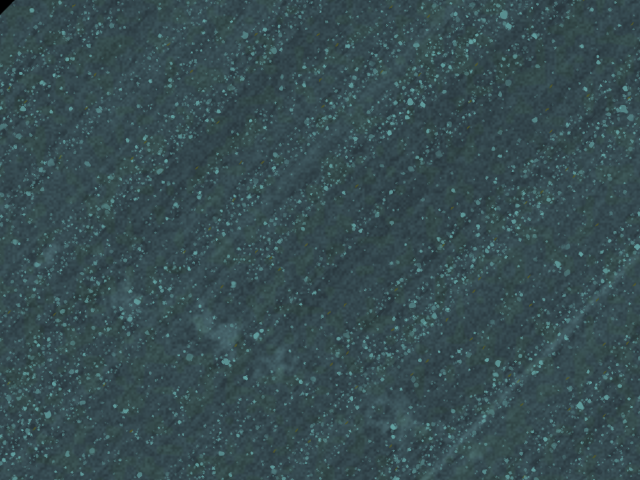
Give the GLSL for this texture, as a Shadertoy shader.

```glsl
// Dusty slate-teal surface, scored by diagonal streaks.
// Stretched value noise makes the streaks; jittered cell grids scatter
// pale grains whose density follows the streaks, plus olive flecks.
#define STREAK_ANGLE 0.81
#define DARK_SLATE vec3(0.168, 0.226, 0.252)
#define PALE_SLATE vec3(0.264, 0.370, 0.396)
#define GRAIN_TEAL vec3(0.395, 0.650, 0.650)
#define FLECK_OLIVE vec3(0.350, 0.360, 0.140)
#define STREAK_CONTRAST 0.90
#define MOTTLE_CONTRAST 0.30
#define GRAIN_SOFTNESS 0.0021

float hash(vec2 cell, float seed) {
    uvec3 q = uvec3(ivec3(vec3(floor(cell), seed)) + 4096);
    uint h = q.x * 1597334677u ^ q.y * 3812015801u ^ q.z * 2798796415u;
    h = (h ^ (h >> 15)) * 2246822519u;
    h = (h ^ (h >> 13)) * 3266489917u;
    return float((h ^ (h >> 16)) >> 8) / 16777216.0;
}

float noise(vec2 p, float seed) {
    vec2 i = floor(p), f = fract(p);
    f = f * f * (3.0 - 2.0 * f);
    vec2 e = vec2(1.0, 0.0);
    return mix(mix(hash(i, seed), hash(i + e.xy, seed), f.x),
               mix(hash(i + e.yx, seed), hash(i + e.xx, seed), f.x), f.y);
}

// x runs along the streaks, y across them
vec2 toStreak(vec2 p) {
    float c = cos(STREAK_ANGLE), s = sin(STREAK_ANGLE);
    return vec2(c * p.x + s * p.y, c * p.y - s * p.x);
}

float ridge(float across, float centre, float width) {
    float d = (across - centre) / width;
    return exp(-d * d);
}

// Signed streak strength; every octave stays long and continuous
float streaks(vec2 s) {
    float sum = 0.0, weight = 0.13, across = 13.0, along = 0.8;
    for (int i = 0; i < 4; i++) {
        sum += weight * (noise(s * vec2(along, across), 10.0 + float(i)) - 0.5);
        across *= 1.9;
        along *= 1.35;
        weight *= 1.25;
    }
    return sum;
}

// Chance factor for grains: long crowded rows beside bare ones
float grainDensity(vec2 p) {
    vec2 s = toStreak(p);
    float rows = 0.5 * noise(s * vec2(1.1, 24.0), 30.0) + 0.5 * noise(s * vec2(2.2, 52.0), 31.0);
    float bare = ridge(s.y, 0.16, 0.035) + ridge(s.y, -0.23, 0.035) + ridge(s.y, -0.73, 0.05);
    return (0.22 + 1.75 * smoothstep(0.35, 0.68, rows)) * (1.0 - 0.45 * min(bare, 1.0));
}

// Strongest grain coverage from one grid of jittered, lumpy dots
float grains(vec2 p, float size, float chance, vec2 radii, float seed) {
    vec2 home = floor(p / size);
    float cover = 0.0;
    for (int j = -1; j <= 1; j++)
    for (int i = -1; i <= 1; i++) {
        vec2 cell = home + vec2(i, j);
        vec2 centre = (cell + vec2(hash(cell, seed), hash(cell, seed + 1.0))) * size;
        if (hash(cell, seed + 2.0) > chance * grainDensity(centre)) continue;
        float pick = hash(cell, seed + 3.0);
        float radius = mix(radii.x, radii.y, pick * pick);
        float lump = 0.9 * radius * (noise(p / radius, seed + 4.0) - 0.5);
        float edge = length(p - centre) + lump - radius;
        float body = 1.0 - smoothstep(-GRAIN_SOFTNESS, GRAIN_SOFTNESS, edge);
        cover = max(cover, body * mix(0.3, 1.0, hash(cell, seed + 5.0)));
    }
    return cover;
}

// Small slivers lying along the streaks
float flecks(vec2 s) {
    vec2 cell = floor(s / 0.035);
    vec2 centre = (cell + 0.25 + 0.5 * vec2(hash(cell, 50.0), hash(cell, 51.0))) * 0.035;
    vec2 d = (s - centre) * vec2(0.4, 1.0);
    d.y += 0.002 * (noise(s * 250.0, 52.0) - 0.5);
    return step(hash(cell, 53.0), 0.09) * (1.0 - smoothstep(0.0006, 0.0028, length(d)));
}

void mainImage(out vec4 fragColor, in vec2 fragCoord) {
    vec2 p = fragCoord / iResolution.y;
    vec2 s = toStreak(p);
    s.y += 0.004 * (noise(s * 3.0, 1.0) - 0.5);

    // Streaked ground with two long, broken ridges
    float tone = 0.41 + STREAK_CONTRAST * streaks(s);
    tone += 0.60 * ridge(s.y, -0.64, 0.008) * (0.4 + noise(s * vec2(18.0, 110.0), 2.0));
    tone += 0.20 * ridge(s.y, 0.0, 0.014) - 0.10 * ridge(s.y, -0.23, 0.05);

    // Fine even mottling
    float mottle = 0.5 * noise(p * 100.0, 3.0) + 1.5 * noise(p * 210.0, 4.0)
                 + 0.8 * noise(s * vec2(70.0, 190.0), 9.0);
    tone += MOTTLE_CONTRAST * (mottle - 1.4);

    // Small pale smudges along a falling line, dark pits in crowded rows
    float smudge = 0.6 * noise(p * 19.0, 5.0) + 0.4 * noise(p * 60.0, 6.0);
    tone += 0.7 * smoothstep(0.55, 0.85, smudge) * ridge(p.y, 0.52 - 0.48 * p.x, 0.06);
    float pits = smoothstep(0.62, 0.9, noise(s * vec2(55.0, 105.0), 7.0));
    tone -= 0.26 * pits * min(grainDensity(p), 1.0);

    vec3 color = mix(DARK_SLATE, PALE_SLATE, clamp(tone, -0.05, 1.5));
    color += vec3(0.004, 0.014, -0.010) * smoothstep(0.5, 0.8, noise(p * 48.0, 8.0));

    // Grains from faint dust to rare large lumps
    float dust = 0.65 * grains(p, 0.0085, 0.27, vec2(0.0013, 0.0023), 100.0);
    float small = 0.95 * grains(p, 0.0135, 0.30, vec2(0.0019, 0.0040), 110.0);
    float medium = 0.95 * grains(p, 0.032, 0.22, vec2(0.0038, 0.0064), 120.0);
    float large = 0.95 * grains(p, 0.12, 0.07, vec2(0.0070, 0.0100), 130.0);
    color = mix(color, FLECK_OLIVE, 0.7 * flecks(s));
    color = mix(color, GRAIN_TEAL, max(max(dust, small), max(medium, large)));

    // Black clipped corner at the upper left
    color *= smoothstep(0.028, 0.034, p.x + 1.0 - p.y);
    fragColor = vec4(color, 1.0);
}
```
